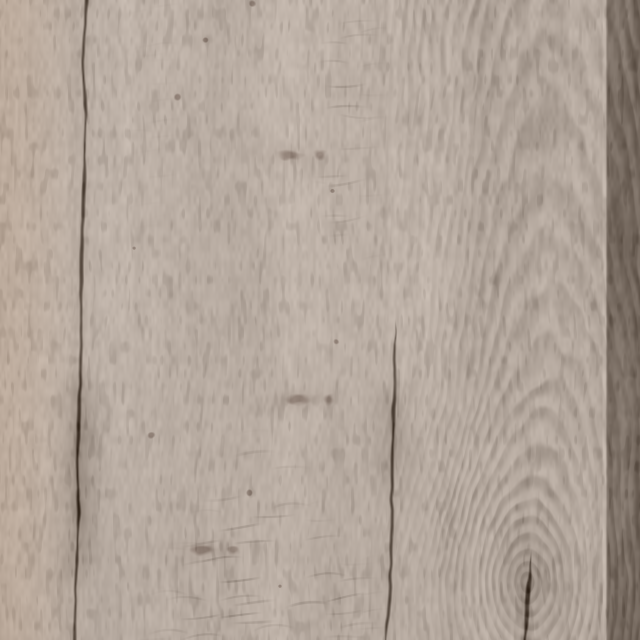
Reproduce this texture procedurally as a WebGL 2 fragment shader.

```glsl
#version 300 es
precision highp float;

uniform vec2 u_resolution;
out vec4 outColor;

const vec3 WOOD = vec3(0.738, 0.690, 0.650);
const vec3 WARM_TINT = vec3(0.022, 0.002, -0.016);
const vec3 KNOT_TINT = vec3(0.19, 0.205, 0.205);
const float CRACK_DEPTH = 0.36;
const float RING_SPACING = 0.0118;
const float RING_DEPTH = 0.085;
const float PORE_DEPTH = 0.055;
const float FLECK_DEPTH = 0.10;
const float EDGE_X = 0.948;
const float EDGE_SHADE = 0.225;
const int KNOTS = 12;
const int BIG_KNOTS = 3;
const vec2 HEART = vec2(0.825, 0.09);

float hash(vec2 p) {
  return fract(sin(dot(p, vec2(127.1, 311.7))) * 43758.5453);
}

float noise(vec2 p) {
  vec2 i = floor(p), f = fract(p);
  f = f * f * (3.0 - 2.0 * f);
  return mix(mix(hash(i), hash(i + vec2(1, 0)), f.x),
             mix(hash(i + vec2(0, 1)), hash(i + vec2(1, 1)), f.x), f.y);
}

float fbm(vec2 p) {
  float sum = 0.0, amp = 0.5;
  for (int i = 0; i < 4; i++) {
    sum += amp * noise(p);
    p = p * 2.03 + 17.3;
    amp *= 0.5;
  }
  return sum / 0.9375;
}

// Arched growth rings: round near the heart, stretched far above it
float ringRadius(vec2 p) {
  float rise = abs(p.y - HEART.y);
  float centre = HEART.x + 0.035 * smoothstep(0.0, 0.35, p.y - HEART.y);
  float height = 0.10 * rise + 0.10 * (1.0 - exp(-rise / 0.16));
  float warp = 0.022 * (fbm(p * vec2(9.0, 4.0)) - 0.5) + 0.005 * (noise(p * vec2(50.0, 22.0)) - 0.5);
  return length(vec2(p.x - centre, height)) + warp;
}

float rings(vec2 p) {
  float phase = fract(ringRadius(p) / RING_SPACING);
  float line = smoothstep(0.15, 0.65, phase) * (1.0 - smoothstep(0.75, 1.0, phase));
  float broken = 0.35 + 0.9 * noise(p * vec2(130.0, 28.0));
  return line * broken * (0.55 + 0.7 * noise(p * vec2(14.0, 5.0)));
}

// Tapered vertical split; returns (core, surrounding stain)
vec2 crack(vec2 p, float x, float lean, vec2 span, float width, float wobble) {
  float bend = wobble * (noise(vec2(p.y * 11.0, x * 90.0)) - 0.5)
             + 0.2 * wobble * (noise(vec2(p.y * 50.0, x * 70.0)) - 0.5);
  float d = abs(p.x - x - lean * p.y - bend);
  float ends = smoothstep(span.x, span.x + 0.05, p.y) * (1.0 - smoothstep(span.y - 0.07, span.y, p.y));
  float w = width * ends * (0.5 + noise(vec2(p.y * 25.0, x * 40.0)));
  float soft = 0.0012 + 0.7 / u_resolution.y;
  float core = (1.0 - smoothstep(w - soft, w + soft, d)) * smoothstep(0.0, 0.3, ends);
  float patches = smoothstep(0.42, 0.85, noise(vec2(p.y * 6.0, x * 31.0)));
  return vec2(core, ends * (0.25 * exp(-d / 0.006) + patches * exp(-d * d / 0.0006)));
}

// Short curved rays lying across the grain
float flecks(vec2 p) {
  float sum = 0.0;
  for (int i = 0; i < 3; i++) {
    float layer = float(i);
    vec2 g = p * vec2(12.0, 34.0) + layer * vec2(0.37, 0.61);
    g.y += 0.5 * noise(p * 12.0 + layer * 9.0);
    vec2 id = floor(g) + layer * 53.0;
    vec2 q = fract(g) - 0.5;
    float curve = mix(-1.4, 0.8, hash(id + 3.1));
    float d = abs(q.y - 0.35 * (hash(id) - 0.5) - curve * q.x * q.x - 0.25 * q.x);
    float shape = (1.0 - smoothstep(0.02, 0.10, d)) * (1.0 - smoothstep(0.12, 0.46, abs(q.x)));
    sum += shape * step(0.70, hash(id + 7.7)) * (0.4 + 0.6 * hash(id + 1.9));
  }
  float zone = smoothstep(0.18, 0.38, p.x) * (1.0 - smoothstep(0.50, 0.62, p.x));
  return sum * zone * smoothstep(0.35, 0.6, noise(p * vec2(5.0, 4.0) + 2.0));
}

float knots(vec2 p) {
  float sum = 0.0;
  for (int i = 0; i < KNOTS; i++) {
    float k = float(i);
    bool big = i < BIG_KNOTS;
    float row = fract(k * 0.618 + 0.14);
    vec2 centre = vec2(mix(0.2, big ? 0.52 : 0.82, hash(vec2(k, 4.0))), row);
    vec2 size = big ? vec2(0.021, 0.009) : vec2(0.0045) * (0.7 + 0.6 * hash(vec2(k, 8.0)));
    vec2 q = p - centre;
    float ragged = 0.5 * (noise(p * vec2(90.0, 140.0)) - 0.5);
    float body = 1.0 - smoothstep(0.35, 1.15, length(q / size) + ragged);
    sum += body * (big ? 0.75 : 0.85);
    if (big) {
      sum += 0.7 * (1.0 - smoothstep(0.3, 1.2, length((q - vec2(0.049, 0.0)) / 0.009) + ragged));
      sum += 0.18 * exp(-dot(q / vec2(0.05, 0.016), q / vec2(0.05, 0.016)));
    }
  }
  return min(sum, 1.0);
}

void main() {
  vec2 p = gl_FragCoord.xy / u_resolution;

  // Broad streaks, fine fibres and pores
  float tone = 0.085 * (fbm(p * vec2(9.0, 1.6)) - 0.5) + 0.03 * (noise(p * vec2(60.0, 2.0)) - 0.5);
  tone += 0.045 * (noise(p * vec2(230.0, 80.0)) - 0.5) + 0.03 * (fbm(p * vec2(45.0, 30.0)) - 0.5);
  vec2 bent = p + vec2(0.012 * noise(p * vec2(12.0, 9.0)), 0.0);
  tone -= PORE_DEPTH * smoothstep(0.58, 0.92, noise(bent * vec2(175.0, 48.0)));

  // Growth rings on the right, a faint trace elsewhere
  float ringZone = mix(0.16, 1.0, smoothstep(0.54, 0.76, p.x));
  tone -= RING_DEPTH * ringZone * rings(p);
  vec2 fromHeart = (p - HEART) / vec2(0.055, 0.085);
  tone -= 0.07 * exp(-dot(fromHeart, fromHeart));
  tone -= FLECK_DEPTH * flecks(p);

  // Splits and their stains
  vec2 split = crack(p, 0.117, 0.017, vec2(-0.1, 1.1), 0.0021, 0.008);
  split += crack(p, 0.606, 0.020, vec2(-0.02, 0.51), 0.0022, 0.018);
  split += crack(p, 0.823, 0.050, vec2(-0.06, 0.15), 0.0024, 0.014);
  tone -= 0.11 * split.y * (0.5 + noise(p * vec2(40.0, 25.0)));
  tone -= CRACK_DEPTH * min(split.x, 1.0);

  vec3 color = WOOD + tone + WARM_TINT * (1.0 - smoothstep(0.0, 0.16, p.x));
  color -= KNOT_TINT * knots(p);

  // Shaded side board behind a pale edge
  float soft = 0.0012 + 0.7 / u_resolution.x;
  float side = smoothstep(EDGE_X - soft, EDGE_X + soft, p.x);
  float rim = 1.0 - smoothstep(0.001, 0.004, abs(p.x - EDGE_X + 0.004));
  float shade = EDGE_SHADE + 0.10 * (noise(vec2(p.x * 40.0, p.y * 5.0)) - 0.5);
  color += 0.04 * rim * (1.0 - side) - shade * side;

  outColor = vec4(clamp(color, 0.0, 1.0), 1.0);
}
```
